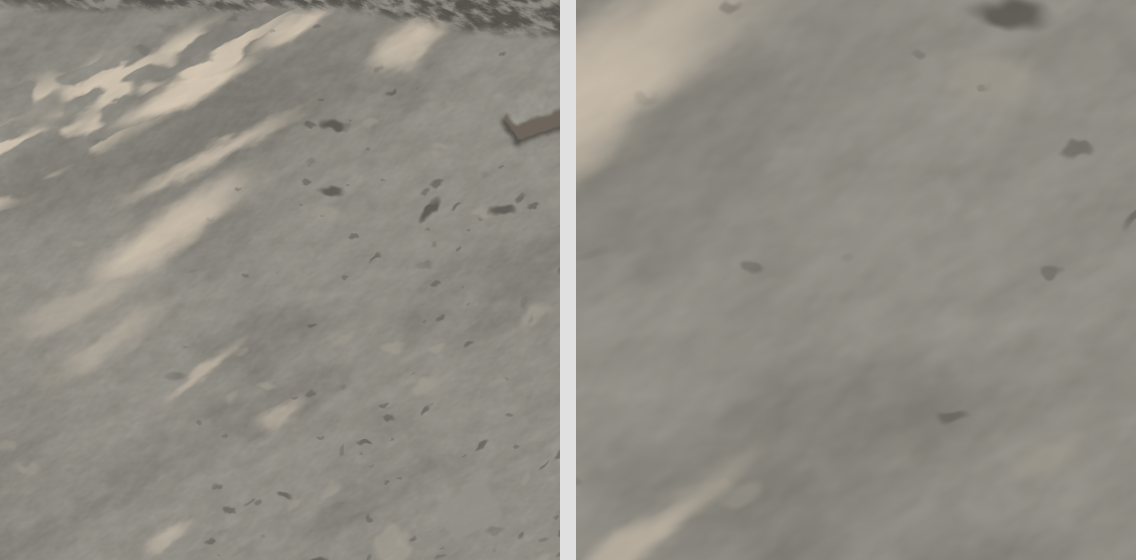
Left, the full canvas; right, a detail of the centre.
A three.js fragment shader for this texture:

```glsl
varying vec2 vUv;

const vec3 DUST = vec3(0.565, 0.553, 0.523);
const vec3 DAMP = vec3(0.515, 0.505, 0.475);
const vec3 SHADE = vec3(0.485, 0.475, 0.445);
const vec3 CHIP = vec3(0.65, 0.63, 0.58);
const vec3 SUN = vec3(0.83, 0.775, 0.70);
const vec3 DARK = vec3(0.31, 0.30, 0.28);
const vec3 STONE = vec3(0.58, 0.57, 0.54);
const vec3 STONE_SIDE = vec3(0.43, 0.40, 0.36);
const float SLOPE = 0.52;      // direction of streaks, radians
const float GRAIN = 0.035;     // contrast of fine soil
const float FLECK_CELLS = 17.0;
const float CHIP_CELLS = 13.0;

float hash(vec2 p) {
  return fract(sin(dot(p, vec2(127.1, 311.7))) * 43758.5453);
}

float noise(vec2 p) {
  vec2 i = floor(p), f = fract(p);
  f = f * f * (3.0 - 2.0 * f);
  return mix(mix(hash(i), hash(i + vec2(1.0, 0.0)), f.x),
             mix(hash(i + vec2(0.0, 1.0)), hash(i + 1.0), f.x), f.y);
}

float fbm(vec2 p) {
  float sum = 0.0, amp = 0.5;
  for (int i = 0; i < 4; i++) {
    sum += amp * noise(p);
    p = p * 2.03 + 17.3;
    amp *= 0.5;
  }
  return sum / 0.9375;
}

// Coordinates of p in a frame turned by angle a
vec2 turn(vec2 p, float a) {
  float c = cos(a), s = sin(a);
  return vec2(c * p.x + s * p.y, c * p.y - s * p.x);
}

float blob(vec2 p, vec2 center, vec2 radius, float angle, float soft) {
  float d = length(turn(p - center, angle) / radius);
  return 1.0 - smoothstep(1.0 - soft, 1.0 + soft, d);
}

float slab(vec2 p, vec2 center, vec2 size, float angle, float soft) {
  vec2 d = abs(turn(p - center, angle)) - size;
  float dist = length(max(d, 0.0)) + min(max(d.x, d.y), 0.0);
  return 1.0 - smoothstep(-soft, soft, dist - 0.01);
}

// Elongated grains, one per jittered cell
float scatter(vec2 p, float cells, vec2 size, float density, float seed) {
  vec2 q = turn(p, SLOPE) * cells;
  vec2 wobble = vec2(noise(q * 5.0 + seed), noise(q * 5.0 - seed)) - 0.5;
  float cover = 0.0;
  for (int j = -1; j <= 1; j++) {
    for (int i = -1; i <= 1; i++) {
      vec2 id = floor(q) + vec2(float(i), float(j));
      float pick = hash(id + seed), spin = hash(id + seed + 5.7);
      vec2 center = id + 0.2 + 0.6 * vec2(hash(id + seed + 2.3), hash(id + seed + 8.1));
      vec2 radius = size * mix(0.4, 1.2, spin * spin);
      float grain = blob(q + wobble * 0.16, center, radius, (pick * 7.0 - floor(pick * 7.0) - 0.5) * 1.3, 0.45);
      cover = max(cover, grain * smoothstep(pick, pick + 0.08, density) * mix(0.4, 1.0, spin));
    }
  }
  return cover;
}

// Sunlight falling through gaps
float sunlight(vec2 p) {
  vec2 q = turn(p, SLOPE);
  vec2 w = p + 0.035 * (vec2(fbm(q * vec2(14.0, 34.0)), fbm(q * vec2(14.0, 34.0) + 40.0)) - 0.5);
  float bandY = abs(p.y - 0.73 - 0.46 * p.x) / (0.125 - 0.14 * min(p.x, 0.6));
  float band = (1.0 - smoothstep(0.45, 1.05, bandY)) * (1.0 - smoothstep(0.42, 0.6, p.x));
  float light = 0.85 * band * smoothstep(0.52, 0.78, noise(turn(w, 0.42) * vec2(19.0, 52.0)));
  light = max(light, 0.9 * blob(w, vec2(0.33, 0.835), vec2(0.12, 0.020), 0.50, 0.5));
  light = max(light, 0.75 * blob(w, vec2(0.52, 0.95), vec2(0.07, 0.015), 0.48, 0.6));
  light = max(light, 0.75 * blob(w, vec2(0.73, 0.925), vec2(0.065, 0.030), 0.55, 0.6));
  light = max(light, 0.70 * blob(w, vec2(0.38, 0.725), vec2(0.14, 0.012), 0.50, 0.7));
  light = max(light, 0.72 * blob(w, vec2(0.30, 0.585), vec2(0.15, 0.034), 0.62, 0.6));
  light = max(light, 0.36 * blob(w, vec2(0.15, 0.46), vec2(0.11, 0.030), 0.45, 0.7));
  light = max(light, 0.36 * blob(w, vec2(0.19, 0.385), vec2(0.10, 0.022), 0.60, 0.7));
  light = max(light, 0.50 * blob(w, vec2(0.36, 0.34), vec2(0.07, 0.010), 0.65, 0.7));
  light = max(light, 0.48 * blob(w, vec2(0.50, 0.26), vec2(0.042, 0.018), 0.60, 0.6));
  light = max(light, 0.45 * blob(w, vec2(0.30, 0.04), vec2(0.040, 0.014), 0.70, 0.6));
  return light * mix(0.65, 1.1, fbm(q * vec2(16.0, 45.0) + 9.0));
}

void main() {
  vec2 p = vUv;
  vec2 q = turn(p, SLOPE);

  // Soil with soft streaks
  vec3 color = mix(DAMP, DUST, smoothstep(0.25, 0.56, fbm(q * vec2(5.0, 9.0))));
  color = mix(color, SHADE, 0.65 * blob(p, vec2(0.38, 0.80), vec2(0.36, 0.085), 0.50, 0.6));
  color += GRAIN * (fbm(q * vec2(28.0, 60.0)) - 0.5) * 2.0;
  color += GRAIN * 0.6 * (noise(q * vec2(110.0, 190.0)) - 0.5);

  // Pale chips and dark debris, denser to the right
  float rough = smoothstep(0.15, 0.85, p.x + 0.25 * (0.5 - p.y));
  color = mix(color, CHIP, 0.6 * scatter(p, CHIP_CELLS, vec2(0.30, 0.15), 0.08 + 0.22 * rough, 3.0));
  color = mix(color, CHIP, sunlight(p) * 0.5);
  color = mix(color, SUN, clamp(sunlight(p) * 1.15, 0.0, 1.0));
  color = mix(color, DARK, 0.75 * scatter(p, FLECK_CELLS, vec2(0.34, 0.13), 0.03 + 0.18 * rough, 11.0));
  color = mix(color, DARK, 0.5 * scatter(p, FLECK_CELLS * 2.0, vec2(0.32, 0.18), 0.02 + 0.15 * rough, 23.0));

  // Half-buried stones with shaded undersides
  vec2 w = p + 0.022 * (vec2(fbm(p * 24.0), fbm(p * 24.0 + 30.0)) - 0.5);
  color = mix(color, DARK, 0.9 * slab(w, vec2(0.965, 0.785), vec2(0.055, 0.018), 0.42, 0.008));
  color = mix(color, STONE_SIDE, slab(w, vec2(0.970, 0.795), vec2(0.054, 0.018), 0.42, 0.004));
  color = mix(color, STONE + 0.1 * (fbm(p * 60.0) - 0.5), slab(w, vec2(0.965, 0.817), vec2(0.048, 0.012), 0.36, 0.006));
  color = mix(color, STONE, 0.7 * slab(w, vec2(0.84, 0.085), vec2(0.040, 0.027), 0.55, 0.006));
  color = mix(color, CHIP, 0.6 * slab(w, vec2(0.70, 0.025), vec2(0.018, 0.020), 0.50, 0.007));

  // Leaf litter along the top edge
  float edge = 0.985 - 0.055 * smoothstep(0.55, 1.0, p.x) + 0.03 * (fbm(p * 18.0) - 0.5);
  float litter = smoothstep(edge - 0.012, edge + 0.018, p.y);
  color = mix(color, mix(DARK, DUST, smoothstep(0.32, 0.75, fbm(turn(p, -0.4) * vec2(45.0, 95.0)))), 0.85 * litter);

  gl_FragColor = vec4(color, 1.0);
}
```
